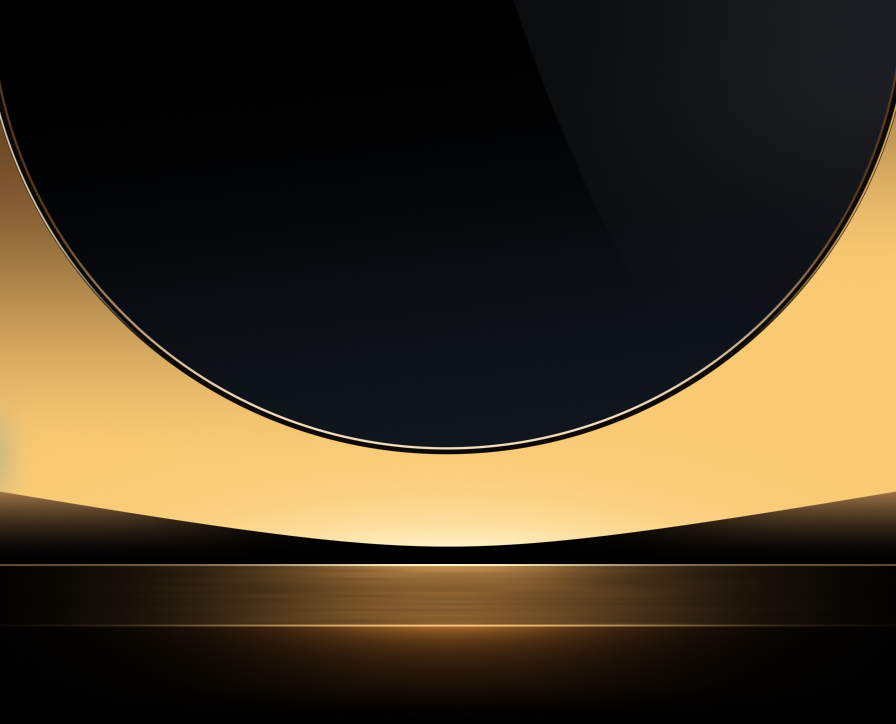
This background is drawn by a WebGL 2 fragment shader. Its source:

```glsl
#version 300 es
precision highp float;
// A dark glass disc with a thin metal rim hangs before a golden backdrop, above
// a curved black horizon and two lit steps. Built from circle distances, a
// hyperbola for the horizon and Gaussian glows; lengths are in canvas heights.

uniform vec2 u_resolution;
out vec4 fragColor;

// Layout
const vec2 OUTER_CENTER = vec2(-0.0016, 1.0161);
const float OUTER_RADIUS = 0.6435;
const vec2 INNER_CENTER = vec2(-0.0016, 1.0113);
const float INNER_RADIUS = 0.6306;
const float HORIZON_LOW = 0.245;
const float HORIZON_SLOPE = 0.18;
const float HORIZON_ROUND = 0.242;
const float UPPER_STEP = 0.2195;
const float LOWER_STEP = 0.1360;

// Palette
const vec3 BROWN = vec3(0.42, 0.28, 0.15);
const vec3 GOLD = vec3(0.98, 0.79, 0.45);
const vec3 CREAM = vec3(1.0, 0.95, 0.78);
const vec3 TAN = vec3(0.64, 0.47, 0.29);
const vec3 BRONZE = vec3(0.50, 0.35, 0.17);
const vec3 AMBER = vec3(0.44, 0.26, 0.10);
const vec3 NAVY = vec3(0.065, 0.085, 0.115);
const vec3 SHEEN = vec3(0.105, 0.115, 0.13);
const vec3 RIM_DARK = vec3(0.05, 0.03, 0.02);

float hash(vec2 p) {
  vec3 q = fract(p.xyx * 0.1031);
  q += dot(q, q.yzx + 33.33);
  return fract((q.x + q.y) * q.z);
}

float noise(vec2 p) {
  vec2 cell = floor(p), f = fract(p);
  f = f * f * (3.0 - 2.0 * f);
  float low = mix(hash(cell), hash(cell + vec2(1, 0)), f.x);
  float high = mix(hash(cell + vec2(0, 1)), hash(cell + vec2(1, 1)), f.x);
  return mix(low, high, f.y);
}

float bell(float x, float width) {
  return exp(-x * x / (width * width));
}

// Antialiased coverage: 1 where the distance is negative
float inside(float d, float pixel) {
  return 1.0 - smoothstep(-0.5 * pixel, 0.5 * pixel, d);
}

float stroke(float d, float halfWidth, float pixel) {
  return inside(abs(d) - halfWidth, pixel);
}

// Golden wall: shaded at the upper left, glowing low in the middle
vec3 backdrop(vec2 p) {
  float leftLight = 1.0 - smoothstep(0.35, 0.85, p.y);
  float rightLight = 1.0 - smoothstep(0.6, 1.1, p.y);
  float light = mix(leftLight, rightLight, smoothstep(-0.4, 0.4, p.x));
  vec3 color = mix(BROWN, GOLD, light);
  float glow = bell(p.x, 0.36) * exp(-max(p.y - HORIZON_LOW, 0.0) / 0.05);
  color = mix(color, CREAM, glow);
  float paleEdge = bell(p.x + 0.62, 0.025) * bell(p.y - 0.37, 0.06);
  return mix(color, vec3(0.72, 0.70, 0.55), 0.6 * paleEdge);
}

// Black ground below the horizon, warm where it rises at the sides
vec3 ground(vec2 p) {
  float rise = clamp((p.y - 0.226) / 0.097, 0.0, 1.0);
  return TAN * pow(rise, 1.6) * smoothstep(0.1, 0.5, abs(p.x));
}

// Two lit faces, each with a bright upper edge
vec3 steps(vec2 p, float pixel) {
  float brushed = 0.92 + 0.16 * noise(p * vec2(8.0, 260.0));
  vec3 upper = BRONZE * bell(p.x, 0.34) * brushed;
  upper += vec3(0.30, 0.24, 0.16) * bell(p.x, 0.17) * exp((p.y - UPPER_STEP) / 0.018);
  vec3 lower = AMBER * bell(p.x, 0.30) * exp((p.y - LOWER_STEP) / 0.06);
  lower += vec3(0.25, 0.18, 0.08) * bell(p.x, 0.15) * exp((p.y - LOWER_STEP) / 0.014);
  lower *= smoothstep(0.0, 0.06, p.y);
  vec3 color = mix(upper, lower, inside(p.y - LOWER_STEP, pixel));
  vec3 upperEdge = mix(TAN * 0.6, CREAM, bell(p.x, 0.27));
  color = mix(color, upperEdge, stroke(p.y - UPPER_STEP, 0.0015, pixel));
  float lowerEdge = stroke(p.y - LOWER_STEP, 0.0013, pixel) * bell(p.x, 0.34);
  return mix(color, vec3(0.98, 0.78, 0.48), lowerEdge);
}

// Dark glass with a curved reflection at the upper right
vec3 glass(vec2 p, float pixel) {
  float drop = 1.0 - p.y;
  vec3 color = NAVY * smoothstep(0.05, 0.65, drop + 0.12 * p.x);
  float sheenEdge = 0.0903 + 0.33 * drop + 0.25 * drop * drop;
  float sheen = 1.0 - inside(p.x - sheenEdge, 3.0 * pixel);
  sheen *= mix(0.4, 1.0, smoothstep(0.08, 0.6, p.x)) * (1.0 - smoothstep(0.1, 0.48, drop));
  return mix(color, SHEEN, sheen);
}

void main() {
  float pixel = 1.0 / u_resolution.y;
  vec2 p = (gl_FragCoord.xy - vec2(0.5 * u_resolution.x, 0.0)) * pixel;

  // Wall, horizon and steps
  float horizon = HORIZON_LOW + HORIZON_SLOPE * (length(vec2(p.x, HORIZON_ROUND)) - HORIZON_ROUND);
  vec3 color = mix(backdrop(p), ground(p), inside(p.y - horizon, 1.5 * pixel));
  color = mix(color, steps(p, pixel), inside(p.y - UPPER_STEP - 0.0015, pixel));

  // Disc, dark rim and its highlights
  float outer = length(p - OUTER_CENTER) - OUTER_RADIUS;
  float inner = length(p - INNER_CENTER) - INNER_RADIUS;
  vec2 facing = normalize(p - OUTER_CENTER);
  color = mix(color, RIM_DARK, inside(outer, 1.5 * pixel));
  color = mix(color, glass(p, pixel), inside(inner, pixel));
  vec3 innerShine = mix(BROWN * 0.8, vec3(0.96, 0.88, 0.74), smoothstep(0.45, 0.95, -facing.y));
  color = mix(color, innerShine, stroke(inner, 0.0016, 1.5 * pixel));
  float sideShine = smoothstep(0.6, 0.9, abs(facing.x)) * stroke(outer + 0.002, 0.0013, 1.5 * pixel);
  color = mix(color, mix(CREAM, GOLD, step(0.0, p.x)), 0.8 * sideShine);

  // Fine grain against banding
  color += (hash(gl_FragCoord.xy) - 0.5) / 255.0;
  fragColor = vec4(color, 1.0);
}
```
